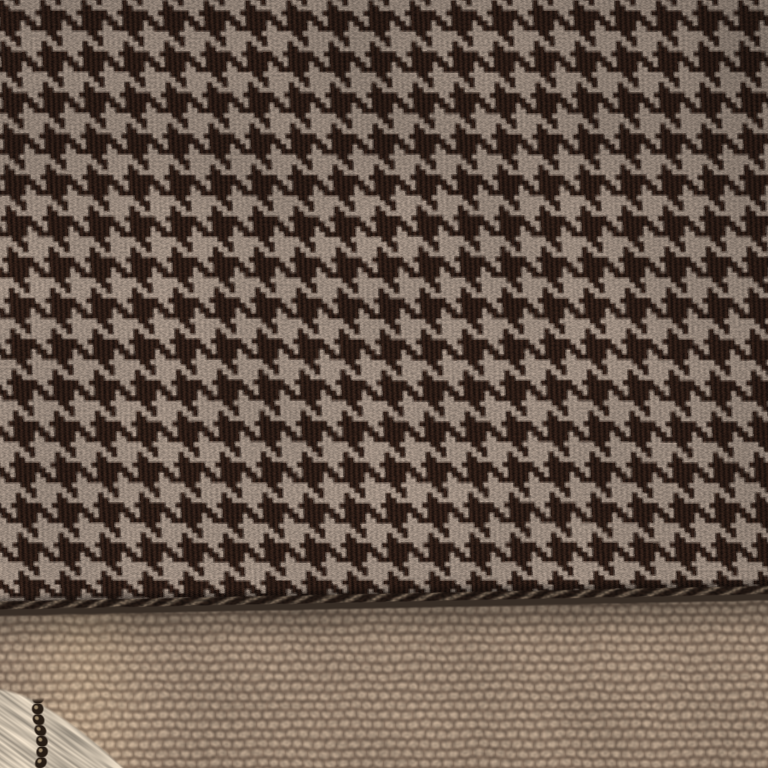
A three.js fragment shader for this texture:

```glsl
varying vec2 vUv;

vec2 hashGradient(vec2 cell) {
  float angle = 6.2832 * fract(sin(dot(cell, vec2(127.1, 311.7))) * 43758.5);
  return vec2(cos(angle), sin(angle));
}

float gradientNoise(vec2 p) {
  vec2 i = floor(p);
  vec2 f = fract(p);
  vec2 u = f * f * f * (f * (f * 6.0 - 15.0) + 10.0);
  float a = dot(hashGradient(i), f);
  float b = dot(hashGradient(i + vec2(1, 0)), f - vec2(1, 0));
  float c = dot(hashGradient(i + vec2(0, 1)), f - vec2(0, 1));
  float d = dot(hashGradient(i + vec2(1, 1)), f - vec2(1, 1));
  return mix(mix(a, b, u.x), mix(c, d, u.x), u.y);
}

// Eight-thread repeat: four dark, four light, woven as a 2/2 twill
float houndstooth(vec2 p) {
  vec2 thread = mod(floor(p * 8.0), 8.0);
  float warpOnTop = 1.0 - step(2.0, mod(thread.x + thread.y, 4.0));
  vec2 dark = 1.0 - step(4.0, thread);
  return mix(dark.y, dark.x, warpOnTop);
}

vec2 clothCoords(vec2 uv) {
  vec2 q = uv - vec2(0.402, 0.545);
  q.x += 0.035 * q.y + 0.0012 * gradientNoise(uv * 6.0);
  q.y += 0.0015 * gradientNoise(uv * 5.0 + 9.0);
  q.y -= 0.012 * exp(-(uv.y - 0.22) * 22.0);
  return q * 18.7 + 0.25;
}

vec3 knitCloth(vec2 uv) {
  vec2 p = clothCoords(uv);

  // Area samples soften the stepped stitch edges
  float dark = 0.0;
  for (int j = 0; j < 4; j++) {
    for (int i = 0; i < 4; i++) {
      vec2 offset = (vec2(float(i), float(j)) - 1.5) * 0.018;
      dark += houndstooth(p + offset) / 16.0;
    }
  }

  float rib = cos(6.2832 * (p.x * 8.0 - 0.5));
  float stitch = cos(6.2832 * (p.y * 16.0 + 0.5 * floor(p.x * 16.0)));
  float grain = gradientNoise(uv * vec2(260.0, 330.0));
  float wear = gradientNoise(uv * 7.0 + 3.0);

  vec3 espresso = vec3(0.155, 0.100, 0.076) * (1.0 + 0.27 * rib + 0.08 * stitch + 0.35 * grain);
  vec3 taupe = vec3(0.585, 0.525, 0.478) * (1.0 + 0.035 * rib + 0.035 * stitch + 0.22 * grain);
  float light = 1.02 + 0.08 * wear - 0.10 * smoothstep(0.6, 1.0, uv.y);
  light -= 0.08 * smoothstep(0.75, 1.0, uv.x);
  return mix(taupe, espresso, dark) * light;
}

// Coarse basket weave below the trim
vec3 canvasWeave(vec2 uv, float below) {
  vec2 p = uv * vec2(66.0, 80.0) + 0.3 * gradientNoise(uv * 25.0);
  p.x += 0.5 * mod(floor(p.y), 2.0);
  vec2 f = fract(p) - 0.5;
  float knot = 1.0 - smoothstep(0.15, 0.6, length(f * vec2(0.9, 1.1)));
  vec3 color = mix(vec3(0.47, 0.395, 0.335), vec3(0.665, 0.585, 0.505), knot);
  color *= 1.0 + 0.18 * gradientNoise(uv * 180.0) + 0.08 * gradientNoise(uv * 9.0);
  float sheen = exp(-pow((uv.x - 0.11) / 0.07, 2.0));
  color += vec3(0.08, 0.07, 0.05) * sheen;
  return color * mix(0.72, 1.0, smoothstep(0.015, 0.07, below));
}

// Twisted cord over a dark shadow band
vec3 cordTrim(vec2 uv, float below) {
  float twist = 0.5 + 0.5 * sin(uv.x * 190.0 + below * 420.0 + 2.0 * gradientNoise(uv * 20.0));
  vec3 cord = mix(vec3(0.13, 0.09, 0.07), vec3(0.43, 0.37, 0.31), twist * twist);
  cord *= 0.9 + 0.5 * gradientNoise(uv * vec2(200.0, 300.0));
  float shadow = smoothstep(0.009, 0.012, below);
  return mix(cord, vec3(0.22, 0.18, 0.15), shadow);
}

vec3 addTassel(vec3 color, vec2 uv) {
  float top = 0.102 - 0.102 * pow(uv.x / 0.16, 1.5);
  float inside = smoothstep(-0.003, 0.003, top - uv.y);
  float strands = gradientNoise(vec2((uv.y + uv.x * 0.7) * 190.0, uv.x * 16.0));
  vec3 cream = vec3(0.76, 0.71, 0.64) * (1.0 + 0.45 * strands);
  color = mix(color, cream, inside);

  // Beaded string
  vec2 bead = vec2(uv.x - 0.052 - 0.003 * sin(uv.y * 60.0), mod(uv.y, 0.014) - 0.007);
  float beadMask = 1.0 - smoothstep(0.006, 0.009, length(bead));
  beadMask *= 1.0 - smoothstep(0.085, 0.092, uv.y);
  float glint = 1.0 - smoothstep(0.001, 0.004, length(bead - vec2(-0.002, 0.002)));
  vec3 beadColor = mix(vec3(0.15, 0.11, 0.08), vec3(0.62, 0.54, 0.42), glint);
  return mix(color, beadColor, beadMask);
}

void main() {
  float hem = 0.217 + 0.02 * vUv.x + 0.001 * gradientNoise(vec2(vUv.x * 30.0, 2.0));
  float below = hem - vUv.y;
  vec3 color = knitCloth(vUv);
  color *= 1.0 - 0.35 * smoothstep(-0.012, 0.0, below);
  color = mix(color, cordTrim(vUv, below), smoothstep(-0.0015, 0.0015, below));
  color = mix(color, canvasWeave(vUv, below), smoothstep(0.017, 0.021, below));
  color = addTassel(color, vUv);
  gl_FragColor = vec4(clamp(color, 0.0, 1.0), 1.0);
}
```
